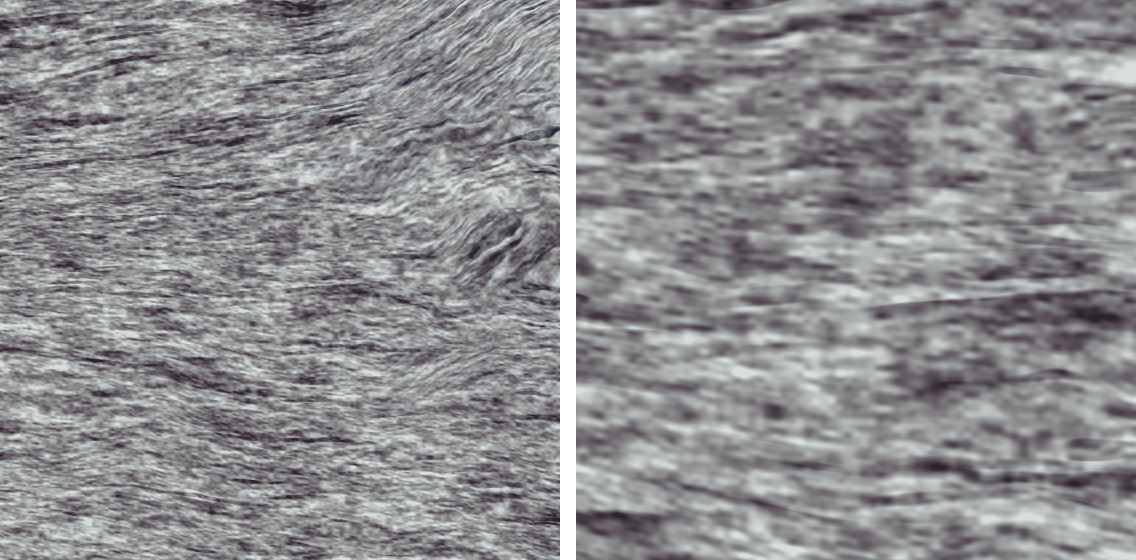
Left: the whole. Right: its middle third, enlarged.
This texture is drawn by a three.js fragment shader. Its source:

```glsl
// Grey glacier-like rock face: bent, finely layered streaks cut by dark cracks.
varying vec2 vUv;

// Sine-free hash, 0 to 1
float hash(vec2 p) {
  vec3 q = fract(p.xyx * 0.1031);
  q += dot(q, q.yzx + 33.33);
  return fract((q.x + q.y) * q.z);
}

// Smooth value noise centred on zero, -0.5 to 0.5
float noise(vec2 p) {
  vec2 cell = floor(p);
  vec2 f = fract(p);
  f = f * f * (3.0 - 2.0 * f);
  float low = mix(hash(cell), hash(cell + vec2(1.0, 0.0)), f.x);
  float high = mix(hash(cell + vec2(0.0, 1.0)), hash(cell + 1.0), f.x);
  return mix(low, high, f.y) - 0.5;
}

// Strata coordinates: along the layers in x, across them in y
vec2 strata(vec2 p, float rough) {
  float tilt = mix(-0.07, 0.13, smoothstep(0.36, 0.82, p.y))
             - 0.07 * smoothstep(0.75, 1.0, p.y);
  float fold = 0.10 * smoothstep(0.5, 0.95, p.x) * smoothstep(0.55, 1.0, p.y);
  float wave = mix(0.022, 0.040, rough) * noise(p * vec2(5.0, 7.0) + 3.7);
  float ripple = mix(0.007, 0.016, rough) * noise(p * vec2(16.0, 22.0) + 41.3);
  float crinkle = mix(0.002, 0.006, rough) * noise(p * vec2(45.0, 60.0) + 19.1);
  return vec2(p.x, p.y - tilt * (p.x - 0.5) - fold - wave - ripple - crinkle);
}

// One layer of streaks; shear makes layers cross in thin lenses
float streaks(vec2 s, vec2 freq, float shear, float seed) {
  return noise(vec2(s.x, s.y + shear * s.x) * freq + seed);
}

// Layers from coarse to fine
float grain(vec2 s) {
  float sum = 0.10 * streaks(s, vec2(4.0, 28.0), 0.05, 11.0);
  sum += 0.14 * streaks(s, vec2(9.0, 62.0), -0.06, 23.0);
  sum += 0.25 * streaks(s, vec2(18.0, 115.0), 0.06, 37.0);
  sum += 0.29 * streaks(s, vec2(38.0, 180.0), -0.05, 53.0);
  sum += 0.32 * streaks(s, vec2(95.0, 270.0), 0.10, 97.0);
  return sum;
}

// Slender dark lenses, kept only inside patches
float lenses(vec2 s, vec2 freq, float shear, float seed) {
  float patches = smoothstep(-0.15, 0.2, noise(s * freq * vec2(0.45, 0.15) + seed + 7.3));
  return patches * smoothstep(0.16, 0.34, streaks(s, freq, shear, seed));
}

// Long, middling and short cracks together
float cracks(vec2 s) {
  float longCracks = lenses(s, vec2(5.0, 95.0), 0.03, 17.2);
  float middleCracks = lenses(s, vec2(12.0, 115.0), -0.05, 29.6);
  float shortCracks = lenses(s, vec2(26.0, 140.0), 0.08, 61.4);
  return max(longCracks, max(middleCracks, 0.8 * shortCracks));
}

// Steep, smudged fault through the lower half
float fault(vec2 p) {
  float centre = 0.49 + 0.5 * (0.5 - p.y) + 0.05 * noise(p * 13.0 + 5.0);
  float band = 1.0 - smoothstep(0.0, 0.022, abs(p.x - centre));
  return band * smoothstep(0.04, 0.12, p.y) * (1.0 - smoothstep(0.46, 0.54, p.y));
}

// Grey level to rock colour: violet shadows, cool lights
vec3 rockColour(float tone) {
  vec3 shadowTint = vec3(0.016, -0.022, 0.010);
  vec3 middleTint = vec3(0.0, -0.002, 0.006);
  vec3 lightTint = vec3(-0.012, 0.006, 0.006);
  vec3 tint = mix(shadowTint, middleTint, smoothstep(0.33, 0.53, tone));
  return vec3(tone) + mix(tint, lightTint, smoothstep(0.55, 0.72, tone));
}

void main() {
  vec2 p = vUv;
  float rough = smoothstep(0.5, 0.9, p.x) * smoothstep(0.1, 0.4, p.y);
  float relief = smoothstep(0.4, 0.75, p.x) * smoothstep(0.55, 0.8, p.y);
  vec2 s = strata(p, rough);

  // Steeply rising beds take over in scattered parts of the right side
  vec2 steep = vec2(s.x, s.y - 0.45 * s.x);
  float turn = max(relief, 0.7 * rough) + 1.2 * noise(p * vec2(7.0, 9.0) + 31.0);
  turn = smoothstep(0.4, 0.75, turn) * rough;

  // Patches, layered grain and a fine even grit
  float tone = 0.59 + 0.015 * relief;
  tone += 0.10 * noise(p * vec2(6.0, 9.0) + 71.0);
  tone += mix(grain(s), grain(steep), turn);
  tone += 0.14 * noise(p * vec2(210.0, 250.0) + 13.0);

  // Cracks with lit lower lips
  vec2 lipShift = vec2(0.0, 0.005);
  float dark = mix(cracks(s), cracks(steep), turn);
  float lip = mix(cracks(s + lipShift), cracks(steep + lipShift), turn) * (1.0 - dark);
  tone += mix(0.04, 0.12, relief) * lip;
  tone -= mix(0.21, 0.27, relief) * dark + 0.06 * fault(p);

  vec3 coldCrack = vec3(-0.03, 0.01, 0.03) * dark * max(relief, 0.4 * rough);
  gl_FragColor = vec4(rockColour(clamp(tone, 0.16, 0.86)) + coldCrack, 1.0);
}
```
